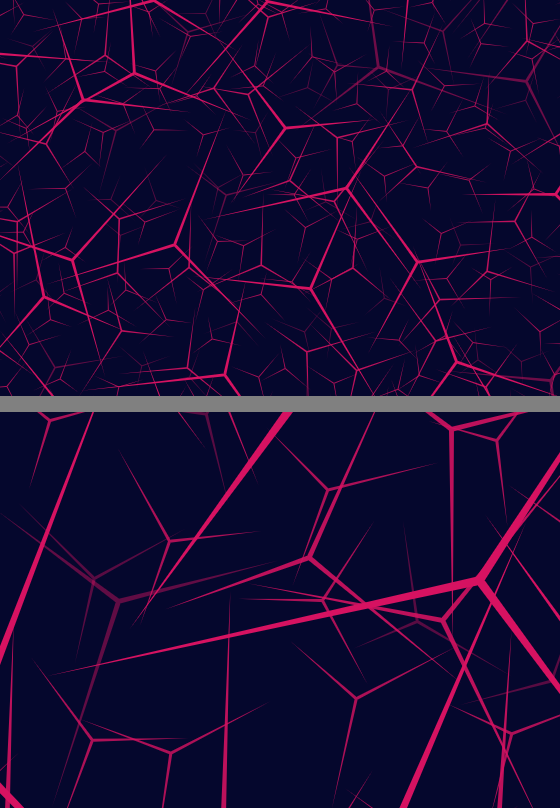
Top, the full canvas; bottom, a detail of the centre.
Write a WebGL 2 fragment shader that draws this pattern.

```glsl
#version 300 es
precision highp float;
// Draws a dark navy field of scattered three-armed crimson stars with tapering arms.

uniform vec2 u_resolution;
out vec4 fragColor;

const vec3 NAVY = vec3(0.018, 0.026, 0.175);
const vec3 CRIMSON = vec3(0.84, 0.07, 0.38);

// One entry per layer, small to large; lengths are fractions of canvas height.
const int LAYERS = 3;
const float CELL_SIZE[LAYERS] = float[](0.115, 0.20, 0.305);
const float ARM_LENGTH[LAYERS] = float[](0.077, 0.165, 0.30);
const float ARM_WIDTH[LAYERS] = float[](0.0026, 0.0042, 0.0074);
const float OPACITY[LAYERS] = float[](0.80, 0.88, 1.0);

const float LENGTH_SPREAD = 0.25;  // relative variation of arm length
const float ANGLE_SPREAD = 0.22;   // bend away from even thirds, in radians
const float CELL_JITTER = 0.80;    // share of a cell a centre may roam
const float FAINT_SHARE = 0.16;    // share of stars drawn faintly
const float FAINT_OPACITY = 0.50;
const float THIRD_TURN = 2.0943951;

// Integer hash: three values in 0..1 for a cell and a seed.
vec3 hash3(ivec2 cell, int seed) {
    uvec3 v = uvec3(ivec3(cell, seed)) * 1664525u + 1013904223u;
    v.x += v.y * v.z;
    v.y += v.z * v.x;
    v.z += v.x * v.y;
    v ^= v >> 16u;
    v.x += v.y * v.z;
    v.y += v.z * v.x;
    v.z += v.x * v.y;
    return vec3(v >> 8u) / 16777216.0;
}

// Pixel coverage of an arm from the origin that narrows to a point.
float armCoverage(vec2 p, float angle, float len, float width, float pixel) {
    vec2 dir = vec2(cos(angle), sin(angle));
    float along = clamp(dot(p, dir), 0.0, len);
    float halfWidth = 0.5 * width * (1.0 - along / len);
    float dist = length(p - dir * along);
    float outer = clamp((dist + halfWidth) / pixel + 0.5, 0.0, 1.0);
    float inner = clamp((dist - halfWidth) / pixel + 0.5, 0.0, 1.0);
    return outer - inner;
}

// Three arms at roughly even angles around a centre.
float starCoverage(vec2 p, ivec2 cell, int layer, float turn, float pixel) {
    float coverage = 0.0;
    for (int arm = 0; arm < 3; arm++) {
        vec3 vary = hash3(cell, 11 + layer * 7 + arm) * 2.0 - 1.0;
        float angle = (turn + float(arm)) * THIRD_TURN + ANGLE_SPREAD * vary.x;
        float len = ARM_LENGTH[layer] * (1.0 + LENGTH_SPREAD * vary.y);
        coverage = max(coverage, armCoverage(p, angle, len, ARM_WIDTH[layer], pixel));
    }
    return coverage;
}

// Lays every star of one layer that can reach this point over the colour.
vec3 paintLayer(vec3 color, vec2 p, int layer, float pixel) {
    float size = CELL_SIZE[layer];
    float reach = ARM_LENGTH[layer] * (1.0 + LENGTH_SPREAD) + 2.0 * pixel;
    ivec2 home = ivec2(floor(p / size));
    for (int y = -2; y <= 2; y++) {
        for (int x = -2; x <= 2; x++) {
            ivec2 cell = home + ivec2(x, y);
            vec3 place = hash3(cell, 101 + layer);
            vec2 center = (vec2(cell) + 0.5 + CELL_JITTER * (place.xy - 0.5)) * size;
            vec2 offset = p - center;
            if (dot(offset, offset) > reach * reach) continue;
            float faint = step(hash3(cell, 211 + layer).x, FAINT_SHARE);
            float opacity = OPACITY[layer] * mix(1.0, FAINT_OPACITY, faint);
            float coverage = starCoverage(offset, cell, layer, place.z, pixel);
            color = mix(color, CRIMSON, coverage * opacity);
        }
    }
    return color;
}

void main() {
    float pixel = 1.0 / u_resolution.y;
    vec2 p = gl_FragCoord.xy * pixel;
    vec3 color = NAVY;
    for (int layer = 0; layer < LAYERS; layer++) {
        color = paintLayer(color, p, layer, pixel);
    }
    fragColor = vec4(color, 1.0);
}
```
